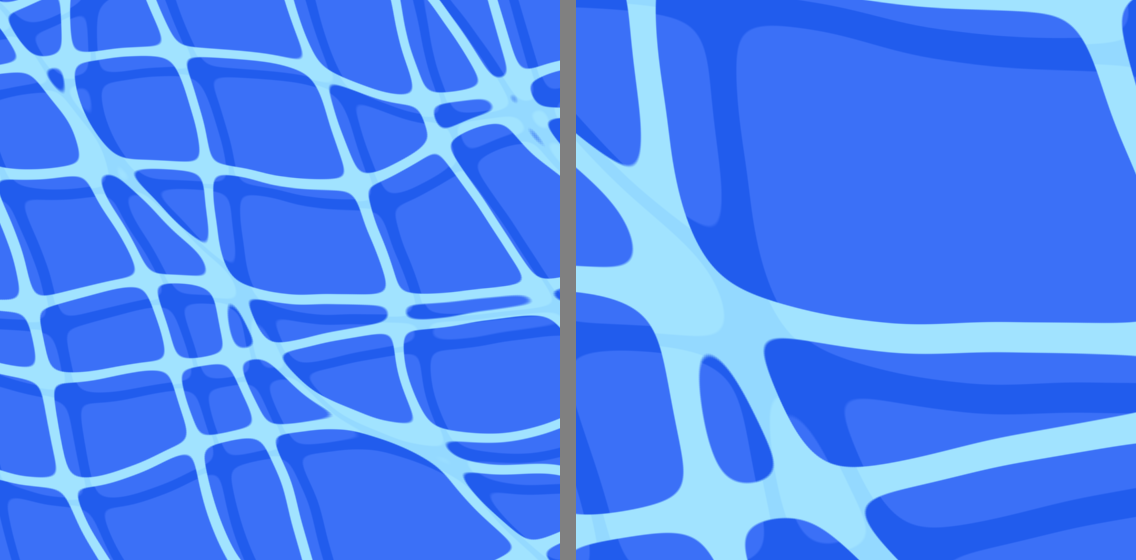
Left, the full canvas; right, a detail of the centre.
Write a WebGL 2 fragment shader that draws this texture.

```glsl
#version 300 es
precision highp float;
// Cartoon pool water: a web of light ripples above its own offset shadow.

#define HALF_WIDTH 0.0084
#define FILLET 0.0115
#define WIGGLE 0.17
#define WIGGLE_FREQ 2.4
#define WARP 0.16
#define JITTER 0.55
#define SHADOW_SHIFT vec2(0.048, -0.036)
#define TINT_INSET 0.004
#define WATER vec3(0.23, 0.44, 0.97)
#define SHADOW vec3(0.13, 0.36, 0.93)
#define LIGHT vec3(0.63, 0.89, 1.00)
#define LIGHT_TINT vec3(0.58, 0.85, 1.00)

uniform vec2 u_resolution;
out vec4 fragColor;

float hash(vec2 p) {
    return fract(sin(dot(p, vec2(127.1, 311.7))) * 43758.5453);
}

float noise(vec2 p) {
    vec2 cell = floor(p);
    vec2 f = fract(p);
    f = f * f * f * (f * (f * 6.0 - 15.0) + 10.0);
    float bottom = mix(hash(cell), hash(cell + vec2(1.0, 0.0)), f.x);
    float top = mix(hash(cell + vec2(0.0, 1.0)), hash(cell + vec2(1.0)), f.x);
    return mix(bottom, top, f.y);
}

// Sum of soft weights for one family of roughly parallel wandering curves.
float curveFamily(vec2 p, float normalAngle, float spacing, float seed) {
    vec2 normal = vec2(cos(normalAngle), sin(normalAngle));
    float along = dot(normal, p);
    float weight = 0.0;
    for (int i = -2; i <= 8; i++) {
        float index = float(i);
        float offset = spacing * (index + JITTER * (hash(vec2(index, seed)) - 0.5));
        vec2 wigglePos = p * WIGGLE_FREQ + vec2(7.31, 3.17) * index + seed * 5.7;
        float curve = along - offset + WIGGLE * (noise(wigglePos) - 0.5);
        // Dividing by the slope keeps the stroke width even.
        float slope = length(vec2(dFdx(curve), dFdy(curve))) * u_resolution.y;
        weight += exp(-abs(curve) / (max(slope, 0.3) * FILLET));
    }
    return weight;
}

// Signed distance to the web; the smooth union rounds every junction.
float webDistance(vec2 p) {
    vec2 drift = vec2(noise(p * 1.8 + 4.3), noise(p * 1.8 + 19.6)) - 0.5;
    vec2 ripple = vec2(noise(p * 11.0 + 2.7), noise(p * 11.0 + 31.4)) - 0.5;
    vec2 q = p + WARP * drift + 0.007 * ripple;
    float weight = curveFamily(q, 0.33, 0.20, 1.0)
                 + curveFamily(q, 1.66, 0.17, 2.0)
                 + curveFamily(q, 0.90, 0.60, 3.0);
    float width = HALF_WIDTH * (0.8 + 0.4 * noise(p * 3.5 + 8.9));
    return -FILLET * log(max(weight, 1e-12)) - width;
}

float coverage(float d) {
    float edge = 1.0 / u_resolution.y;
    return 1.0 - smoothstep(-edge, edge, d);
}

void main() {
    vec2 uv = gl_FragCoord.xy / u_resolution.y;
    float lightDist = webDistance(uv);
    float shadowDist = webDistance(uv - SHADOW_SHIFT);

    // The shadow tints the light faintly where they overlap.
    vec3 lightColor = mix(LIGHT, LIGHT_TINT, coverage(shadowDist + TINT_INSET));
    vec3 color = mix(WATER, SHADOW, coverage(shadowDist));
    color = mix(color, lightColor, coverage(lightDist));
    fragColor = vec4(color, 1.0);
}
```
